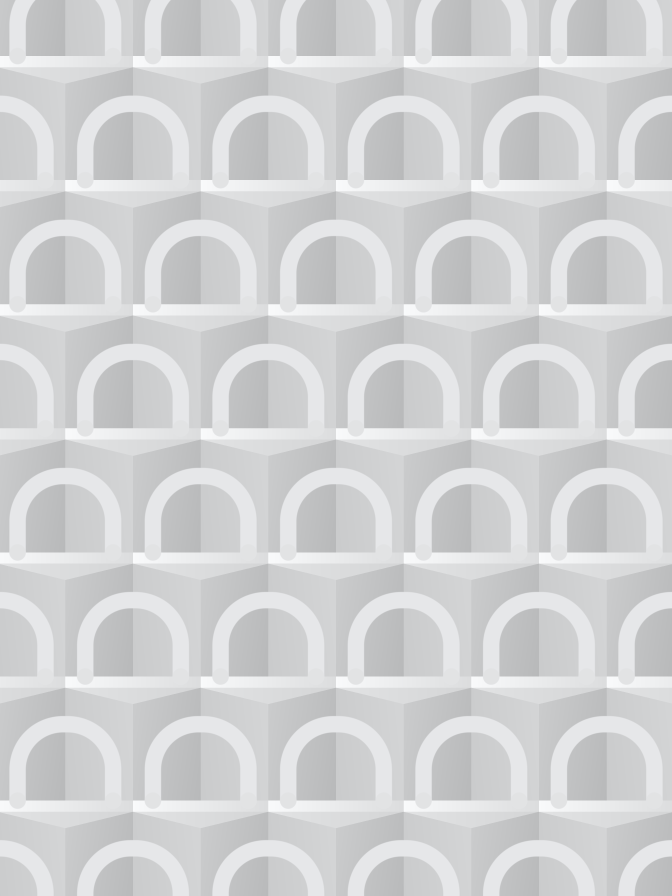
Write a Shadertoy shader that draws this pattern.

```glsl
const float CELLS = 4.966;              // boxes across the canvas
const float PITCH = 0.917;              // row height, in box widths
const vec2 ORIGIN = vec2(0.983, 0.414); // left top corner of row zero
const float LEDGE = 0.083;              // height of the bright strip
const float WEDGE = 0.121;              // depth of the top face at its tip
const float ARCH_HALF = 0.353;          // arch centre line to its axis
const float ARCH_TOP = 0.353;           // arch centre line below the ledge top
const float ARCH_CORNER = 0.335;        // bend radius of the centre line
const float STROKE = 0.0605;            // half the arch thickness
const int SAMPLES = 4;                  // antialiasing grid per side

const vec3 TINT = vec3(-0.004, 0.0, 0.004);
const vec3 ARCH_COLOR = vec3(0.902, 0.906, 0.914);
const vec3 FOOT_COLOR = vec3(0.886, 0.890, 0.895);
const vec2 LEDGE_TONE = vec2(0.98, 0.865); // left, right
const vec2 WEDGE_TONE = vec2(0.89, 0.835);
const vec2 LIGHT_FACE = vec2(0.795, 0.835);
const vec2 DARK_FACE = vec2(0.80, 0.725);

float ramp(vec2 tones, float t) {
    return mix(tones.x, tones.y, clamp(t, 0.0, 1.0));
}

// Distance to a rounded arch on two straight legs; y points down
float archDistance(vec2 p) {
    p.x = abs(p.x);
    float bendY = ARCH_TOP + ARCH_CORNER;
    vec2 q = p - vec2(ARCH_HALF - ARCH_CORNER, bendY);
    float bend = abs(length(vec2(max(q.x, 0.0), q.y)) - ARCH_CORNER);
    float leg = length(p - vec2(ARCH_HALF, clamp(p.y, bendY, PITCH)));
    return (p.y < bendY ? bend : leg) - STROKE;
}

float footDistance(vec2 p) {
    return length(vec2(abs(p.x) - ARCH_HALF, p.y - PITCH)) - STROKE;
}

// Folded wall, top face and ledge of one box, x from -0.5 to 0.5
float boxTone(vec2 p) {
    float along = p.x + 0.5;
    if (p.y < LEDGE) return ramp(LEDGE_TONE, along);
    float tip = LEDGE + WEDGE * (1.0 - 2.0 * abs(p.x));
    if (p.y < tip) return ramp(WEDGE_TONE, along);
    float down = (p.y - LEDGE) / (PITCH - LEDGE);
    return p.x < 0.0
        ? ramp(LIGHT_FACE, 1.7 * along + 0.15 * (1.0 - down))
        : ramp(DARK_FACE, 1.6 * p.x + 0.2 * down);
}

vec3 pattern(vec2 p, float pixel) {
    p -= ORIGIN;
    float row = floor(p.y / PITCH);
    float shift = 0.5 * mod(row, 2.0);
    vec2 box = vec2(fract(p.x + shift) - 0.5, p.y - row * PITCH);
    vec3 color = boxTone(box) + TINT;

    // Arches stand over the inner folds; feet overlap the ledge below
    vec2 here = vec2(fract(box.x) - 0.5, box.y);
    vec2 above = box + vec2(0.0, PITCH);
    float arch = min(archDistance(here), archDistance(above));
    float foot = min(footDistance(here), footDistance(above));
    float soft = 0.5 * pixel;
    color = mix(color, ARCH_COLOR, 1.0 - smoothstep(-soft, soft, arch));
    return mix(color, FOOT_COLOR, 1.0 - smoothstep(-soft, soft, foot));
}

void mainImage(out vec4 fragColor, in vec2 fragCoord) {
    float pixel = CELLS / iResolution.x;
    vec3 sum = vec3(0.0);
    for (int j = 0; j < SAMPLES; j++) {
        for (int i = 0; i < SAMPLES; i++) {
            vec2 jitter = (vec2(i, j) + 0.5) / float(SAMPLES) - 0.5;
            vec2 at = fragCoord + jitter;
            at.y = iResolution.y - at.y;
            sum += pattern(at * pixel, pixel);
        }
    }
    fragColor = vec4(sum / float(SAMPLES * SAMPLES), 1.0);
}
```
